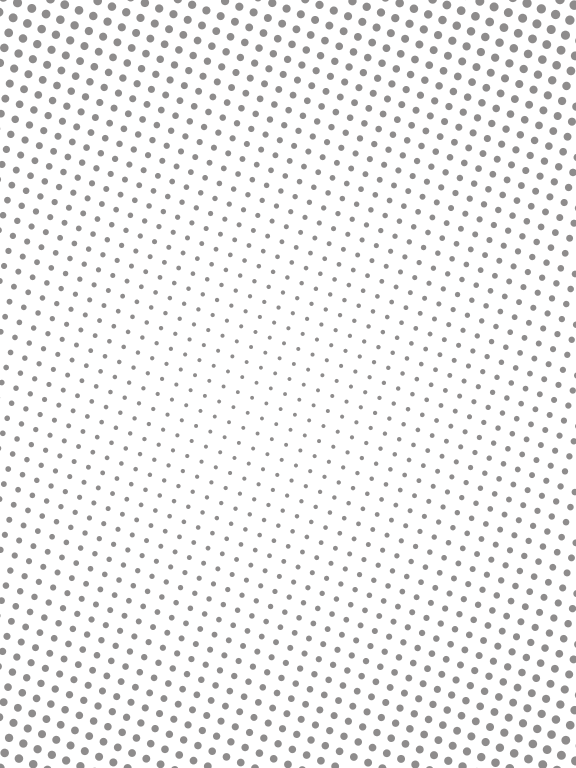
Give the GLSL for this pattern, as a Shadertoy shader.

```glsl
// Slanted halftone grid of grey dots on white, shrinking towards the middle.

const vec3 PAPER = vec3(1.0);
const vec3 INK = vec3(0.555, 0.548, 0.548);

// Dot radius as a fraction of the canvas height; dot area grows with squared distance
float dotRadius(vec2 center) {
    vec2 d = center - vec2(0.34, 0.48);
    return sqrt(3.6 + 37.0 * d.x * d.x + 49.0 * d.y * d.y) / 768.0;
}

void mainImage(out vec4 fragColor, in vec2 fragCoord) {
    vec2 p = fragCoord / iResolution.y;
    float pixel = 1.0 / iResolution.y;

    // Slightly skewed lattice: columns are the steps along and across a row
    mat2 lattice = mat2(0.01858, -0.00736, -0.00574, -0.01958);
    vec2 anchor = vec2(0.3698, 0.553);

    // Nearest lattice point and its dot
    vec2 cell = round(inverse(lattice) * (p - anchor));
    vec2 center = anchor + lattice * cell;
    float edge = length(p - center) - dotRadius(center);
    float ink = clamp(0.5 - edge / pixel, 0.0, 1.0);

    fragColor = vec4(mix(PAPER, INK, ink), 1.0);
}
```
